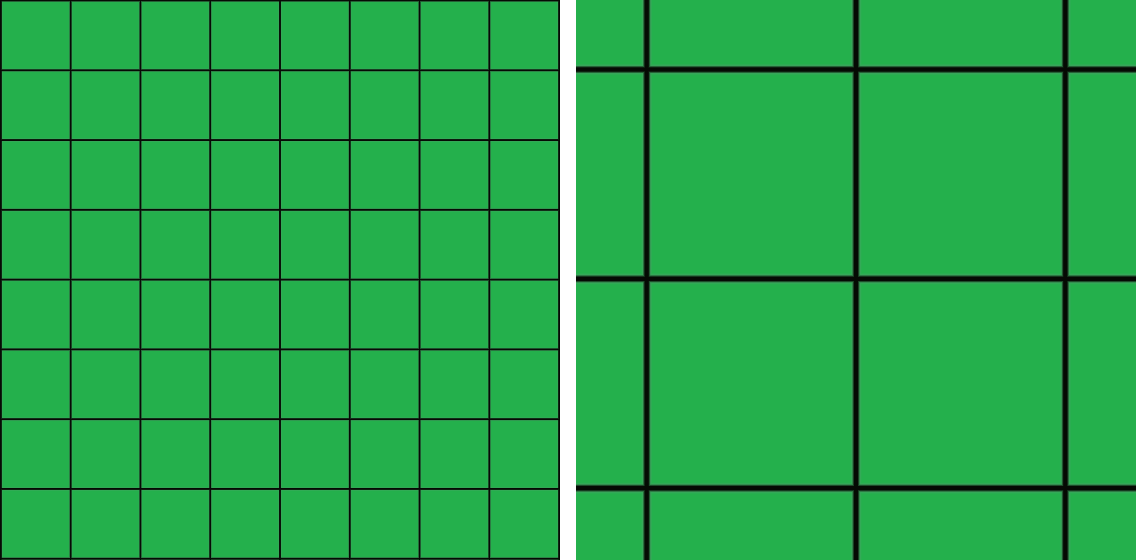
Left, the full canvas; right, a detail of the centre.
Give the GLSL for this pattern, as a WebGL 2 fragment shader.

```glsl
#version 300 es
precision highp float;
// Flat green board of 8 by 8 square cells, ruled with thin black lines.

uniform vec2 u_resolution;
out vec4 fragColor;

// Lengths are fractions of the canvas.
const vec2 GRID_CENTRE = vec2(0.5, 0.5007); // crossing of the middle lines
const vec2 CELL_SIZE = vec2(0.1246);        // spacing of the lines
const float LINE_WIDTH = 0.0034;
const float HALO_WIDTH = 0.0011;            // pale fringe beside each line
const float EDGE_SOFTNESS = 0.0014;

const vec3 BOARD_GREEN = vec3(0.14, 0.69, 0.30);
const vec3 HALO_GREEN = vec3(0.24, 0.65, 0.37);
const vec3 LINE_BLACK = vec3(0.02, 0.04, 0.015);

// Distance to the nearest vertical (x) and horizontal (y) line.
vec2 gridDistance(vec2 uv) {
    vec2 cell = (uv - GRID_CENTRE) / CELL_SIZE;
    return abs(fract(cell + 0.5) - 0.5) * CELL_SIZE;
}

// Smooth-edged coverage of the lines, given their half width.
float lineCoverage(vec2 dist, float halfWidth, vec2 softness) {
    vec2 coverage = clamp(0.5 + (halfWidth - dist) / softness, 0.0, 1.0);
    return max(coverage.x, coverage.y);
}

void main() {
    vec2 uv = gl_FragCoord.xy / u_resolution;
    vec2 softness = max(1.0 / u_resolution, vec2(EDGE_SOFTNESS));
    vec2 dist = gridDistance(uv);
    float halfLine = 0.5 * LINE_WIDTH;

    // Fringe first, then the line over it.
    float halo = lineCoverage(dist, halfLine + HALO_WIDTH, softness);
    float line = lineCoverage(dist, halfLine, softness);
    vec3 color = mix(BOARD_GREEN, HALO_GREEN, halo);
    color = mix(color, LINE_BLACK, line);

    fragColor = vec4(color, 1.0);
}
```
